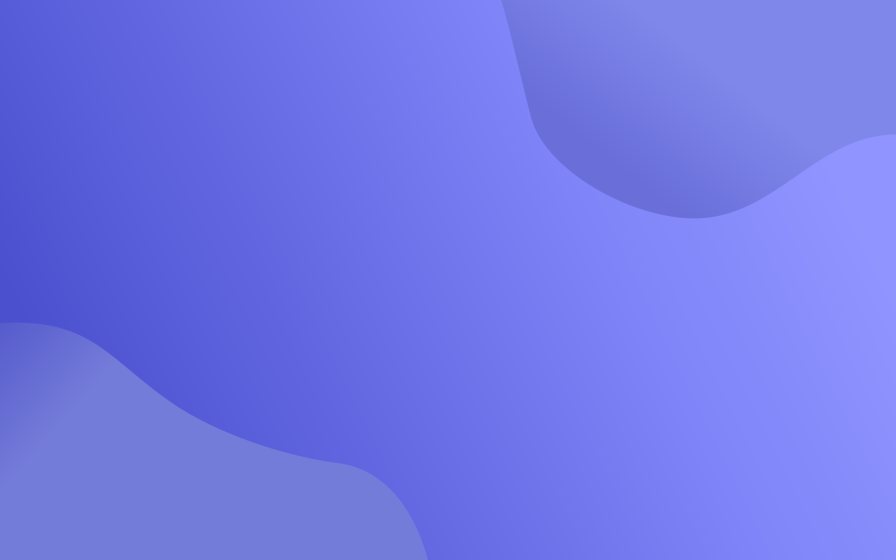
Reproduce this background procedurally as a WebGL 2 fragment shader.

```glsl
#version 300 es
precision highp float;
// Two soft wavy blobs in opposite corners over a diagonal indigo gradient.

uniform vec2 u_resolution;
out vec4 fragColor;

vec2 bezier(vec2 a, vec2 b, vec2 c, vec2 d, float t) {
    float s = 1.0 - t;
    return s * s * s * a + 3.0 * s * s * t * b + 3.0 * s * t * t * c + t * t * t * d;
}

// Signed distance estimate above a curve whose x grows steadily with t.
float aboveCurve(vec2 p, vec2 a, vec2 b, vec2 c, vec2 d) {
    float low = 0.0, high = 1.0;
    for (int i = 0; i < 18; i++) {
        float mid = 0.5 * (low + high);
        if (bezier(a, b, c, d, mid).x < p.x) low = mid;
        else high = mid;
    }
    float t = 0.5 * (low + high), s = 1.0 - t;
    vec2 tangent = s * s * (b - a) + 2.0 * s * t * (c - b) + t * t * (d - c);
    float height = p.y - bezier(a, b, c, d, t).y;
    return height * tangent.x / length(tangent);
}

// Lower edge of the top right blob, in three joined arcs.
float topBlob(vec2 p) {
    vec2 shoulder = vec2(0.948, 0.792), belly = vec2(1.24, 0.61);
    if (p.x < shoulder.x)
        return aboveCurve(p, vec2(0.889, 1.02), vec2(0.910, 0.954), vec2(0.935, 0.84), shoulder);
    if (p.x < belly.x)
        return aboveCurve(p, shoulder, vec2(0.971, 0.698), vec2(1.125, 0.61), belly);
    return aboveCurve(p, belly, vec2(1.385, 0.61), vec2(1.458, 0.76), vec2(1.601, 0.76));
}

// Upper edge of the bottom left blob, in three joined arcs.
float bottomBlob(vec2 p) {
    vec2 slope = vec2(0.3125, 0.277), knee = vec2(0.604, 0.173);
    if (p.x < slope.x)
        return aboveCurve(p, vec2(0.0, 0.423), vec2(0.167, 0.433), vec2(0.194, 0.356), slope);
    if (p.x < knee.x)
        return aboveCurve(p, slope, vec2(0.39, 0.225), vec2(0.51, 0.185), knee);
    return aboveCurve(p, knee, vec2(0.6875, 0.1625), vec2(0.746, 0.0875), vec2(0.769, -0.02));
}

float ramp(float from, float to, float x) {
    return clamp((x - from) / (to - from), 0.0, 1.0);
}

void main() {
    vec2 p = gl_FragCoord.xy / u_resolution * vec2(1.6, 1.0);
    float edge = 0.75 / u_resolution.y;

    // Backdrop: deep indigo at the left to periwinkle at the right.
    float across = dot(p, vec2(1.0, 0.49));
    vec3 color = mix(vec3(0.295, 0.315, 0.81), vec3(0.495, 0.515, 0.97), ramp(0.26, 1.344, across));
    color = mix(color, vec3(0.56, 0.58, 1.0), ramp(1.344, 1.823, across));

    // Top right blob, paler toward its corner.
    vec3 topColor = mix(vec3(0.41, 0.43, 0.85), vec3(0.5, 0.53, 0.92),
                        ramp(1.228, 1.478, dot(p, vec2(0.62, 0.78))));
    color = mix(color, topColor, smoothstep(-edge, edge, topBlob(p)));

    // Bottom left blob, shaded at its upper left.
    vec3 bottomColor = mix(vec3(0.34, 0.36, 0.8), vec3(0.455, 0.485, 0.85),
                           ramp(-0.275, -0.077, dot(p, vec2(0.75, -0.66))));
    color = mix(color, bottomColor, smoothstep(edge, -edge, bottomBlob(p)));

    fragColor = vec4(color, 1.0);
}
```
